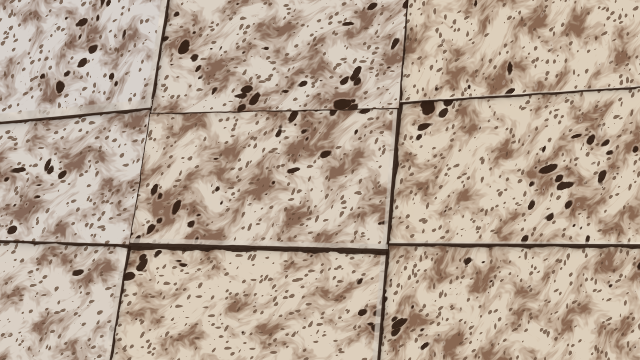
Give the GLSL for this texture, as a WebGL 2 fragment shader.

```glsl
#version 300 es
precision highp float;
// Weathered travertine paving: three by three pitted slabs with uneven, slanting joints.

uniform vec2 u_resolution;
out vec4 fragColor;

const vec3 CREAM = vec3(0.86, 0.82, 0.77);
const vec3 TAN   = vec3(0.76, 0.69, 0.63);
const vec3 UMBER = vec3(0.64, 0.55, 0.48);
const vec3 BROWN = vec3(0.53, 0.41, 0.34);
const vec3 EARTH = vec3(0.38, 0.28, 0.21);
const vec3 PIT   = vec3(0.19, 0.12, 0.08);
const vec3 COOL  = vec3(0.98, 1.00, 1.04);
const vec3 WARM  = vec3(1.01, 0.99, 0.95);

// Upright joints: x at the bottom and top; widths and lips per row, bottom up.
const vec2 LEFT_SEAM  = vec2(0.308, 0.468);
const vec2 RIGHT_SEAM = vec2(1.053, 1.134);
const vec3 LEFT_GAP = vec3(0.0035, 0.0012, 0.0035), LEFT_LIP = vec3(0.013, 0.0, 0.015);
const vec3 RIGHT_GAP = vec3(0.0050, 0.0055, 0.0028), RIGHT_LIP = vec3(0.014, 0.011, 0.0);

// Level joints: height, slope, half width and lip per column, left to right.
const vec3 LOW_Y  = vec3(0.329, 0.325, 0.324), LOW_SLOPE = vec3(-0.033, -0.0225, -0.004);
const vec3 HIGH_Y = vec3(0.657, 0.6755, 0.643), HIGH_SLOPE = vec3(0.095, 0.021, 0.064);
const vec3 LOW_GAP  = vec3(0.0040, 0.0085, 0.0048), LOW_LIP = vec3(0.0, 0.013, 0.006);
const vec3 HIGH_GAP = vec3(0.0045, 0.0016, 0.0028), HIGH_LIP = vec3(0.023, 0.0, 0.004);

// Stain of each slab, one group per column, bottom up.
const mat3 STAIN = mat3(-0.20, 0.02, -0.30,  -0.22, 0.28, 0.08,  0.10, -0.08, 0.12);

const float VEIN_SCALE = 19.0;
const float VEIN_ANGLE = 0.80;
const float COARSE_PIT = 0.030;
const float FINE_PIT   = 0.0125;
const mat2 TURN = mat2(1.42, 1.12, -1.12, 1.42);

vec2 hash2(vec2 p) {
    return fract(sin(vec2(dot(p, vec2(127.1, 311.7)), dot(p, vec2(269.5, 183.3)))) * 4375.85);
}

// Layered sines, each octave turned, enlarged and bent by itself.
float layers(vec2 p, int octaves) {
    float sum = 0.0, weight = 1.0;
    for (int i = 0; i < octaves; i++) {
        p = TURN * p + 1.7;
        p += 0.5 * sin(p.yx + vec2(0.0, 2.1));
        sum += weight * sin(p.x) * cos(p.y);
        weight *= 0.68;
    }
    return sum;
}

// Cellular distance to the rim of the nearest pit, in cells; negative inside.
float pitDistance(vec2 p, float density) {
    p += 0.22 * sin(p.yx * 2.3 + vec2(0.0, 1.3));
    float nearest = 1.0;
    for (int j = -1; j <= 1; j++)
        for (int i = -1; i <= 1; i++) {
            vec2 cell = floor(p) + vec2(i, j);
            vec2 centre = cell + 0.2 + 0.6 * hash2(cell);
            float size = hash2(cell + 17.0).x;
            float radius = 0.55 * smoothstep(1.0 - density, 1.0, size) - 0.12;
            nearest = min(nearest, length(centre - p) - radius);
        }
    return nearest;
}

vec3 slab(vec2 p, vec2 tile, float stain, float pixel) {
    vec2 seed = hash2(tile + 3.0);
    float angle = VEIN_ANGLE + 0.6 * (seed.x - 0.5);
    float c = cos(angle), s = sin(angle);
    vec2 stone = mat2(c, -s, s, c) * p * vec2(0.65, 1.0) + 5.0 * seed;

    // Mottled veins
    float cluster = layers(stone * 5.0 + 9.0, 3);
    float tone = layers(stone * VEIN_SCALE, 5) + 0.3 * cluster + stain;
    vec3 color = mix(CREAM, TAN, smoothstep(-0.75, 0.1, tone));
    color = mix(color, UMBER, smoothstep(0.1, 0.65, tone));
    color = mix(color, BROWN, smoothstep(0.5, 1.15, tone));
    color *= mix(COOL, WARM, clamp(0.5 * tile.x - 0.2 * tile.y + 0.4, 0.0, 1.0));

    // Pinholes, then clustered cavities with pale rims
    float fine = pitDistance(stone / FINE_PIT, 0.55) + 0.06 * tone;
    float fineEdge = max(0.08, 0.5 * pixel / FINE_PIT);
    color = mix(color, EARTH, 0.75 * (1.0 - smoothstep(-fineEdge, fineEdge, fine + 0.08)));
    float coarse = pitDistance(stone / COARSE_PIT, 0.6) - 0.08 * tone;
    coarse += 0.4 * (1.0 - smoothstep(-0.2, 0.55, cluster + stain));
    float edge = max(0.06, 0.6 * pixel / COARSE_PIT);
    color = mix(color, CREAM, 0.35 * smoothstep(0.0, 0.1, coarse) * (1.0 - smoothstep(0.1, 0.25, coarse)));
    return mix(color, PIT, 0.93 * (1.0 - smoothstep(-edge, edge, coarse)));
}

// Dark gap at side = 0, lit lip on its positive side, soft shadow on the other.
vec3 joint(vec3 color, float side, float gap, float lip, float rough, float pixel) {
    side += 0.0012 * rough;
    gap *= 1.0 + 0.25 * rough;
    float band = smoothstep(-pixel, pixel, side) * (1.0 - smoothstep(lip - pixel, lip + pixel, side - gap));
    color = mix(color, CREAM * (0.96 + 0.07 * rough), 0.7 * band * step(0.001, lip));
    color *= 1.0 - 0.35 * smoothstep(0.0, 0.004, gap) * exp(-abs(side) / 0.008) * step(side, 0.0);
    float cover = 1.0 - smoothstep(gap - 0.7 * pixel, gap + 0.7 * pixel, abs(side));
    return mix(color, PIT * 0.9, 0.9 * cover);
}

void main() {
    float pixel = 1.0 / u_resolution.y;
    vec2 p = gl_FragCoord.xy * pixel;

    // Slab indices from the slanting joints
    float leftX = mix(LEFT_SEAM.x, LEFT_SEAM.y, p.y);
    float rightX = mix(RIGHT_SEAM.x, RIGHT_SEAM.y, p.y);
    int column = int(p.x > leftX) + int(p.x > rightX);
    float lowY = LOW_Y[column] + LOW_SLOPE[column] * p.x;
    float highY = HIGH_Y[column] + HIGH_SLOPE[column] * p.x;
    int row = int(p.y > lowY) + int(p.y > highY);

    float rough = layers(p * 16.0, 4);
    vec3 color = slab(p, vec2(column, row), STAIN[column][row], pixel);
    color = joint(color, leftX - p.x, LEFT_GAP[row], LEFT_LIP[row], rough, pixel);
    color = joint(color, rightX - p.x, RIGHT_GAP[row], RIGHT_LIP[row], rough, pixel);
    color = joint(color, p.y - lowY, LOW_GAP[column], LOW_LIP[column], rough, pixel);
    color = joint(color, p.y - highY, HIGH_GAP[column], HIGH_LIP[column], rough, pixel);
    fragColor = vec4(color, 1.0);
}
```
